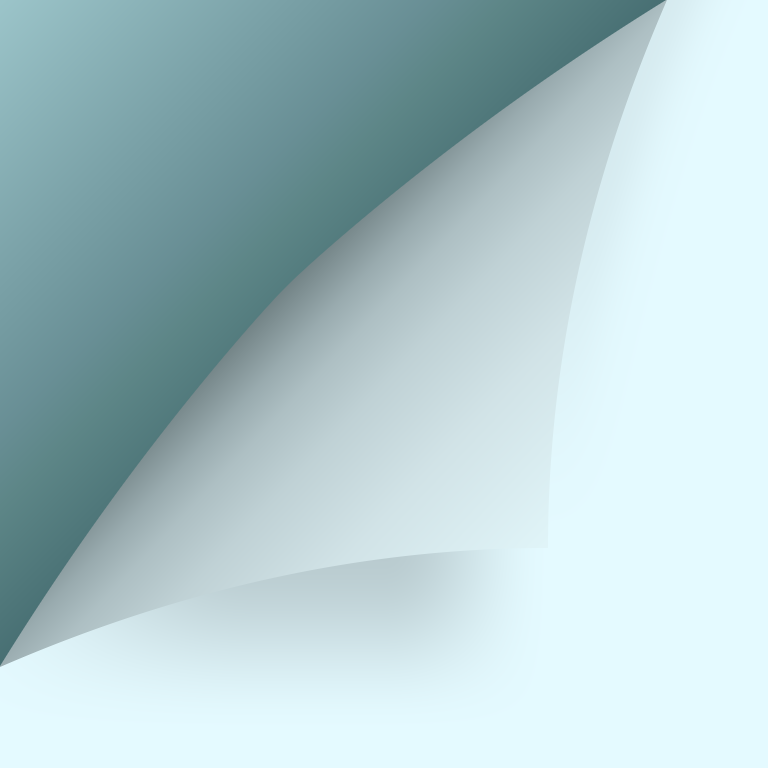
Write a Shadertoy shader that draws this background.

```glsl
const vec3 PAPER = vec3(0.894, 0.980, 1.0);
const float CORNER = 0.7135;   // tip of the folded flap on both axes
const float FLARE = 0.155;     // how far the flap sides sweep outward

// Linear blend factor, clamped to the range
float ramp(float a, float b, float x) {
    return clamp((x - a) / (b - a), 0.0, 1.0);
}

// Smooth coverage of the region where dist is negative
float cover(float dist, float pixel) {
    return clamp(0.5 - dist / pixel, 0.0, 1.0);
}

// Parabolic flap side, flat at the tip
float flapSide(float t) {
    float k = max(1.0 - t / CORNER, 0.0);
    return CORNER + FLARE * k * k;
}

// Fold line as depth along the diagonal, given the offset across it
float foldLine(float across) {
    float a2 = across * across;
    return 0.7435 + 0.05 * sqrt(a2 + 0.0025) + 0.1068 * a2;
}

// Teal surface revealed behind the fold
vec3 backColor(float depth) {
    vec3 c = mix(vec3(0.61, 0.77, 0.79), vec3(0.41, 0.56, 0.585), ramp(0.0, 0.56, depth));
    c = mix(c, vec3(0.365, 0.525, 0.53), ramp(0.56, 0.66, depth));
    return mix(c, vec3(0.28, 0.435, 0.45), ramp(0.66, 0.868, depth));
}

// Curled underside, dark at the fold and pale at the tip
vec3 flapColor(float depth) {
    vec3 c = mix(vec3(0.44, 0.505, 0.515), vec3(0.60, 0.67, 0.685), ramp(0.74, 0.835, depth));
    c = mix(c, vec3(0.68, 0.75, 0.765), ramp(0.835, 0.90, depth));
    c = mix(c, vec3(0.75, 0.82, 0.835), ramp(0.90, 1.0, depth));
    c = mix(c, vec3(0.82, 0.89, 0.905), ramp(1.0, 1.17, depth));
    return mix(c, vec3(0.88, 0.96, 0.975), ramp(1.17, 1.43, depth));
}

// Soft shadows below the flap and along its right side
float shadow(vec2 p) {
    float below = smoothstep(0.957, 0.71, p.y)
                * smoothstep(0.72, 0.50, p.x)
                * smoothstep(-0.08, 0.33, p.x);
    float away = max(p.x - flapSide(p.y), 0.0) / 0.055;
    float beside = exp(-away * away) * smoothstep(0.73, 0.20, p.y);
    return 0.19 * below + 0.06 * beside * smoothstep(0.55, 0.70, p.x);
}

void mainImage(out vec4 fragColor, in vec2 fragCoord) {
    vec2 p = fragCoord / iResolution.xy;
    p.y = 1.0 - p.y;
    float pixel = 1.0 / min(iResolution.x, iResolution.y);

    // Diagonal coordinates
    float depth = p.x + p.y;
    float across = p.x - p.y;
    float fold = (depth - foldLine(across)) * 0.7071;

    // Sheet and cast shadow
    vec3 color = PAPER * (1.0 - shadow(p));

    // Flap
    float side = max(p.y - flapSide(p.x), p.x - flapSide(p.y));
    color = mix(color, flapColor(depth + 0.025 * across), cover(side, pixel));

    // Revealed back surface
    color = mix(color, backColor(depth), cover(fold, pixel));
    fragColor = vec4(color, 1.0);
}
```
